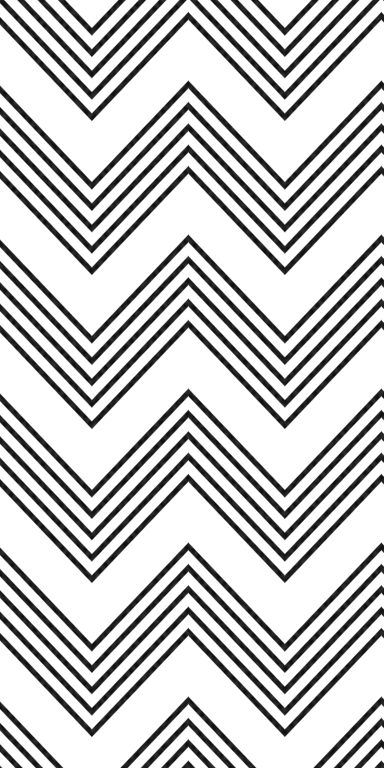
A Shadertoy shader for this pattern:

```glsl
// Bands of five dark chevron lines on white, two zigzags across and about five
// bands down. The x axis is folded at each peak, so every line becomes a
// straight slope, and the vertical depth is then repeated per band and line.

const float SLOPE = 1.05;

// Signed distance to the nearest chevron line, in canvas widths
float chevronLines(vec2 p) {
    // Fold around the peaks
    float fromPeak = abs(fract((p.x - 0.4905) / 0.5026 + 0.5) - 0.5) * 0.5026;

    // Depth below the first line of the band
    float depth = 1.780 - SLOPE * fromPeak - p.y;
    depth = mod(depth + 0.08, 0.401) - 0.08;

    // Nearest of the five lines
    float spacing = 0.0556;
    float line = clamp(floor(depth / spacing + 0.5), 0.0, 4.0);
    return abs(depth - line * spacing) / length(vec2(SLOPE, 1.0)) - 0.0068;
}

// Faint mottling of the ink from layered sines, 0 to 1
float inkGrain(vec2 p) {
    float waves = sin(p.x * 310.0 + 2.0 * sin(p.y * 73.0))
                + sin(p.y * 270.0 + 2.0 * sin(p.x * 91.0));
    return 0.5 + 0.25 * waves;
}

void mainImage(out vec4 fragColor, in vec2 fragCoord) {
    vec2 p = fragCoord / iResolution.x;
    float softness = 0.8 / iResolution.x;

    float coverage = 1.0 - smoothstep(-softness, softness, chevronLines(p));
    vec3 ink = vec3(mix(0.06, 0.17, inkGrain(p)));

    fragColor = vec4(mix(vec3(1.0), ink, coverage), 1.0);
}
```
